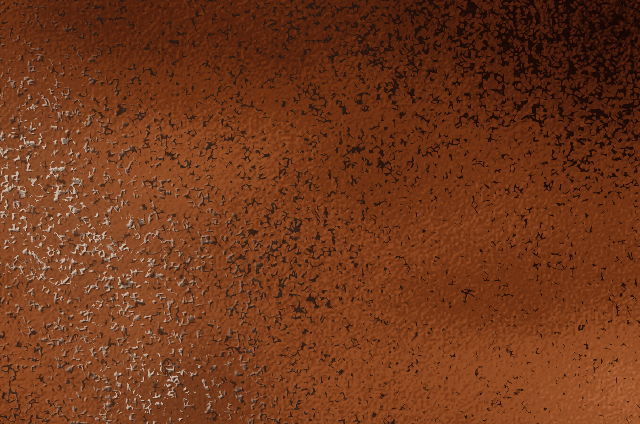
Give the GLSL for this texture, as a Shadertoy shader.

```glsl
// Worn brown leather: shaded hide, broken grain cracks and silvery glints.

const float CELLS = 78.0;         // grain cells per canvas height
const float BREAKS = 112.0;       // frequency that interrupts the cracks
const float GRAIN = 170.0;        // fine suede frequency
const float GRAIN_RELIEF = 0.17;
const float MOTTLE = 0.14;
const float PIT_DEPTH = 0.84;
const float GLINT_GAIN = 1.15;
const vec2 LIGHT_STEP = vec2(0.0034, -0.0026);

const vec3 SHADOW = vec3(0.14, 0.04, 0.02);
const vec3 UMBER  = vec3(0.33, 0.13, 0.05);
const vec3 RUSSET = vec3(0.45, 0.20, 0.075);
const vec3 TAN    = vec3(0.585, 0.30, 0.14);
const vec3 AMBER  = vec3(0.71, 0.41, 0.23);
const vec3 DUST   = vec3(0.48, 0.33, 0.24);
const vec3 PIT    = vec3(0.13, 0.085, 0.07);
const vec3 SOOT   = vec3(0.07, 0.02, 0.012);
const vec3 SILVER = vec3(0.82, 0.76, 0.70);

float hash(vec2 p) {
    vec3 q = fract(vec3(p.xyx) * 0.1031);
    q += dot(q, q.yzx + 33.33);
    return fract((q.x + q.y) * q.z);
}

vec2 hash2(vec2 p) {
    return vec2(hash(p), hash(p + 71.7));
}

float noise(vec2 p) {
    vec2 cell = floor(p), f = fract(p);
    f = f * f * (3.0 - 2.0 * f);
    float low = mix(hash(cell), hash(cell + vec2(1, 0)), f.x);
    float high = mix(hash(cell + vec2(0, 1)), hash(cell + vec2(1, 1)), f.x);
    return mix(low, high, f.y);
}

float fbm(vec2 p) {
    float sum = 0.0, weight = 0.5;
    for (int i = 0; i < 4; i++) {
        sum += weight * noise(p);
        p = mat2(1.6, 1.2, -1.2, 1.6) * p + 7.3;
        weight *= 0.5;
    }
    return sum;
}

// Soft elliptical patch
float patchAt(vec2 p, float x, float y, float rx, float ry) {
    vec2 d = (p - vec2(x, y)) / vec2(rx, ry);
    return exp(-dot(d, d));
}

// Broad light and shade across the hide
float hideTone(vec2 p) {
    float tone = 0.58;
    tone -= 0.34 * patchAt(p, 1.36, 1.00, 0.55, 0.36);
    tone -= 0.14 * patchAt(p, 1.50, 0.85, 0.22, 0.28);
    tone -= 0.20 * patchAt(p, 0.60, 0.98, 0.60, 0.24);
    tone -= 0.16 * patchAt(p, 0.15, 0.97, 0.32, 0.16);
    tone -= 0.15 * patchAt(p, 0.45, 0.05, 0.18, 0.09);
    tone -= 0.09 * patchAt(p, 0.86, 0.58, 0.18, 0.12);
    tone -= 0.09 * patchAt(p, 1.17, 0.29, 0.28, 0.09);
    tone += 0.12 * patchAt(p, 0.45, 0.63, 0.34, 0.14);
    tone += 0.09 * patchAt(p, 0.18, 0.32, 0.35, 0.30);
    tone += 0.08 * patchAt(p, 1.00, 0.08, 0.35, 0.16);
    tone += 0.22 * patchAt(p, 1.48, 0.07, 0.26, 0.18);
    return tone;
}

// How strongly the grain is cracked
float crackDensity(vec2 p) {
    float d = 0.06 + 0.25 * (1.0 - smoothstep(0.65, 1.10, p.x));
    d += 0.78 * patchAt(p, 1.26, 0.94, 0.46, 0.26);
    d += 0.40 * patchAt(p, 1.47, 0.66, 0.16, 0.14);
    d += 0.24 * patchAt(p, 0.66, 0.39, 0.20, 0.13);
    d += 0.30 * patchAt(p, 0.87, 0.62, 0.11, 0.06);
    d += 0.24 * patchAt(p, 1.27, 0.38, 0.13, 0.04);
    d += 0.10 * patchAt(p, 0.18, 0.35, 0.32, 0.40);
    d -= 0.12 * patchAt(p, 0.50, 0.84, 0.24, 0.12);
    return d + 0.22 * (fbm(p * 11.0) - 0.47);
}

// Where the surface catches light
float sheen(vec2 p) {
    float s = 0.85 * patchAt(p, 0.05, 0.62, 0.18, 0.26);
    s += 0.75 * patchAt(p, 0.27, 0.38, 0.27, 0.22);
    s += 0.80 * patchAt(p, 0.38, 0.06, 0.22, 0.14);
    return clamp(s, 0.0, 1.0);
}

// Pits follow the cell borders, interrupted by noise
float pits(vec2 p, float density) {
    vec2 q = p * CELLS + 0.7 * vec2(noise(p * 90.0), noise(p * 90.0 + 31.0));
    vec2 home = floor(q);
    float nearest = 9.0, second = 9.0;
    for (int y = -1; y <= 1; y++)
    for (int x = -1; x <= 1; x++) {
        vec2 cell = home + vec2(x, y);
        float d = length(cell + hash2(cell) - q);
        second = min(second, max(nearest, d));
        nearest = min(nearest, d);
    }
    float width = 0.56 * density - 0.25 + 0.85 * (noise(p * BREAKS) - 0.5);
    float soft = 0.06 + 0.35 * CELLS / iResolution.y;
    return smoothstep(-soft, soft, width - (second - nearest));
}

vec3 leather(float t) {
    vec3 c = mix(SHADOW, UMBER, smoothstep(0.0, 0.25, t));
    c = mix(c, RUSSET, smoothstep(0.25, 0.48, t));
    c = mix(c, TAN, smoothstep(0.48, 0.72, t));
    return mix(c, AMBER, smoothstep(0.72, 1.0, t));
}

void mainImage(out vec4 fragColor, in vec2 fragCoord) {
    vec2 p = fragCoord / iResolution.y;
    float density = crackDensity(p), shine = sheen(p);

    // Suede relief and mottling
    float relief = noise(p * GRAIN) - noise((p + LIGHT_STEP) * GRAIN);
    relief += 0.8 * (noise(p.yx * GRAIN * 1.3 + 47.0) - 0.5);
    float tone = hideTone(p) + MOTTLE * (fbm(p * 6.0 + 3.0) - 0.47);
    vec3 col = leather(tone + GRAIN_RELIEF * relief);
    col = mix(col, DUST, 0.28 * shine);

    // Dark pits, then glints on their lit rims
    float pit = pits(p, density);
    float rim = pits(p + LIGHT_STEP, density + 0.18 * shine) * (1.0 - 0.5 * pit);
    float sparkle = smoothstep(0.25, 0.65, noise(p * 75.0 + 19.0));
    vec3 pitColor = mix(PIT, SOOT, smoothstep(0.7, 1.2, p.x));
    col = mix(col, pitColor, PIT_DEPTH * pit * (1.0 - 0.35 * shine));
    col = mix(col, SILVER, clamp(GLINT_GAIN * rim * shine * sparkle, 0.0, 0.9));
    fragColor = vec4(col, 1.0);
}
```
